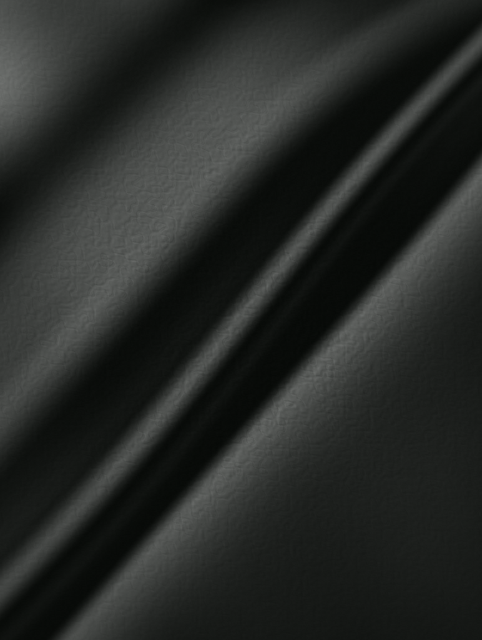
Write a WebGL 1 fragment shader that draws this texture.

```glsl
precision highp float;
// Dark leather draped in three soft diagonal folds with a fine pebbled grain.

uniform vec2 u_resolution;

#define ACROSS vec2(0.744, 0.669)
#define ALONG vec2(0.669, -0.744)
#define SHADOW 0.042
#define CLOTH_LIGHT 0.33
#define CREST_LIGHT 0.31
#define ROLL_LIGHT 0.29
#define FRONT_LIGHT 0.29
#define GRAIN_SCALE 190.0
#define GRAIN_DEPTH 0.22
#define TINT vec3(-0.004, 0.006, -0.003)

float hash(vec2 p) {
  return fract(sin(dot(p, vec2(127.1, 311.7))) * 43758.5453);
}

float noise(vec2 p) {
  vec2 i = floor(p), f = fract(p);
  f = f * f * (3.0 - 2.0 * f);
  return mix(mix(hash(i), hash(i + vec2(1.0, 0.0)), f.x),
             mix(hash(i + vec2(0.0, 1.0)), hash(i + 1.0), f.x), f.y);
}

float fbm(vec2 p) {
  float sum = 0.0, amp = 0.5;
  for (int i = 0; i < 4; i++) {
    sum += amp * noise(p);
    p = mat2(1.6, 1.2, -1.2, 1.6) * p + 7.3;
    amp *= 0.5;
  }
  return sum;
}

float bell(float x, float width) {
  return exp(-x * x / (width * width));
}

// Leather height: soft pebbles broken by thin wrinkles.
float pebbles(vec2 p) {
  float wrinkle = abs(noise(p * 0.55 + 3.0) - 0.5);
  return noise(p) * 0.6 + noise(p * 1.9 + 11.0) * 0.25 + smoothstep(0.0, 0.15, wrinkle) * 0.35;
}

// Flat cloth behind the folds: a broad shadow between two lit areas.
float backCloth(vec2 q, float s, float t) {
  float v = CLOTH_LIGHT * (1.0 - 0.72 * smoothstep(0.1, 0.42, t));
  v *= 1.0 - 0.3 * smoothstep(-0.12, -0.42, t);
  v *= 1.0 - 0.3 * bell(length(q - vec2(0.12, 0.0)), 0.12);
  v -= 0.24 * bell(s - 0.232 - 0.08 * t, 0.075) * (1.0 - 0.5 * smoothstep(0.1, 0.4, t));
  v += 0.11 * bell(length((q - vec2(0.0, 0.13)) * vec2(1.0, 0.8)), 0.075);
  return v + 0.05 * (fbm(q * 7.0) - 0.47);
}

void main() {
  vec2 uv = gl_FragCoord.xy / u_resolution;
  vec2 q = vec2(uv.x * 0.754, 1.0 - uv.y);
  float s = dot(q, ACROSS);
  float t = dot(q, ALONG);

  // Signed distances past the upper edge of each fold
  float bend = max(t - 0.04, 0.0);
  float d1 = s - 0.415 - 0.44 * bend * bend;
  float d2 = s - 0.590 + 0.0104 * sin((t + 0.104) * 4.8);
  float d3 = s - 0.736 + 0.08 * max(t, 0.0) * max(t, 0.0);

  // Rear fold: cloth meets a lit crest that rolls into deep shadow
  float rear = backCloth(q, s, t);
  float crest = CREST_LIGHT * (1.0 - 0.6 * smoothstep(0.1, 0.45, t));
  crest *= 1.0 - 0.2 * smoothstep(-0.25, -0.45, t);
  float rolled = SHADOW + crest * (1.0 - smoothstep(0.012, 0.095, d1));
  float v = mix(rear, rolled, smoothstep(-0.022, 0.014, d1));
  v += 0.035 * bell(d1 - 0.13, 0.06) * smoothstep(-0.3, -0.6, t);
  v += 0.03 * bell(d2 + 0.025, 0.03) * smoothstep(0.2, -0.2, t);

  // Middle roll: narrow highlight closed by a dark crease
  float span = mix(0.062, 0.046, smoothstep(-0.6, 0.4, t));
  float h = d2 / span;
  float lit = smoothstep(-0.2, 0.4, h) * (1.0 - smoothstep(0.38, 1.0, h));
  float gap = SHADOW * 0.85 + 0.03 * bell(h - 1.35, 0.22);
  gap += 0.025 * bell(d3 + 0.055, 0.035) * smoothstep(0.1, 0.4, t);
  v = mix(v, gap, smoothstep(-0.1, 0.8, h));
  v += ROLL_LIGHT * lit * (1.0 - 0.22 * smoothstep(-0.3, -0.65, t))
       * (1.0 - 0.15 * smoothstep(0.2, 0.45, t));

  // Front fold: crisp edge, long falloff, faint light on the lower panel
  float fall = max(d3 - 0.014, 0.0);
  float front = 0.065 + FRONT_LIGHT * exp(-pow(fall / 0.068, 1.35));
  front *= 1.0 - 0.15 * smoothstep(-0.3, -0.65, t);
  front += 0.055 * bell(length((q - vec2(0.66, 0.78)) * vec2(0.8, 0.7)), 0.16);
  front += 0.02 * bell(length(q - vec2(0.36, 0.95)), 0.14);
  front += 0.03 * (fbm(q * 5.0 + 4.0) - 0.47);
  v = mix(v, front, smoothstep(-0.016, 0.016, d3));

  // Grain relief, sharpest around the centre of focus
  vec2 g = q * GRAIN_SCALE;
  float relief = pebbles(g + vec2(0.35, 0.3)) - pebbles(g - vec2(0.35, 0.3));
  float focus = 0.3 + 0.7 * bell(length(q - vec2(0.37, 0.52)), 0.38);
  v *= 1.0 + GRAIN_DEPTH * focus * relief;
  v += 0.007 * (hash(floor(q * 512.0)) - 0.5);

  gl_FragColor = vec4(clamp(vec3(max(v, 0.02)) + TINT, 0.0, 1.0), 1.0);
}
```
